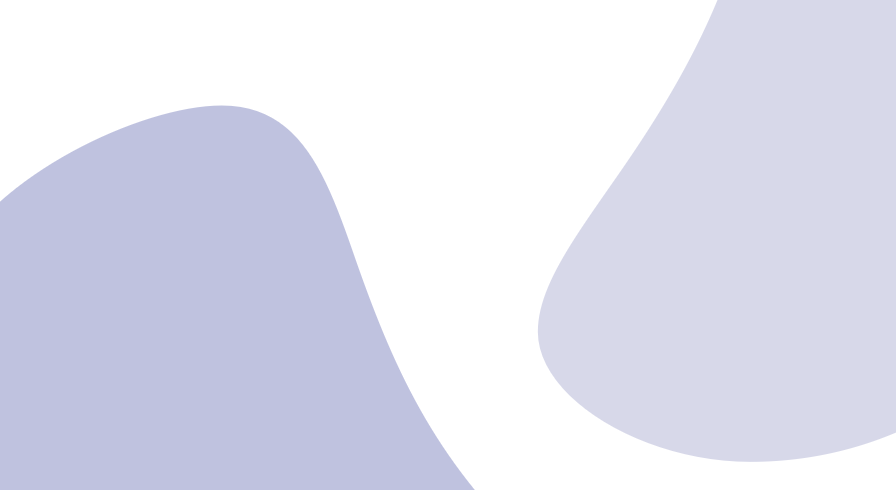
Reproduce this background procedurally as a Shadertoy shader.

```glsl
const vec2 CANVAS = vec2(7.68, 4.18);
const vec3 PAPER = vec3(1.0);
const vec3 PERIWINKLE = vec3(0.749, 0.761, 0.875);
const vec3 PALE_LILAC = vec3(0.843, 0.847, 0.914);
const int CURVE_STEPS = 24;

// Outline state: x = squared distance to the edge, y = +1 outside, -1 inside
vec2 addLine(vec2 state, vec2 p, vec2 a, vec2 b) {
    vec2 ab = b - a;
    vec2 ap = p - a;
    vec2 offset = ap - ab * clamp(dot(ap, ab) / dot(ab, ab), 0.0, 1.0);
    bool spansRow = (a.y > p.y) != (b.y > p.y);
    bool crosses = spansRow && p.x < a.x + ab.x * ap.y / ab.y;
    return vec2(min(state.x, dot(offset, offset)), crosses ? -state.y : state.y);
}

vec2 bezier(vec2 a, vec2 b, vec2 c, vec2 d, float t) {
    float s = 1.0 - t;
    return s * s * s * a + 3.0 * s * t * (s * b + t * c) + t * t * t * d;
}

vec2 addCurve(vec2 state, vec2 p, vec2 a, vec2 b, vec2 c, vec2 d) {
    vec2 previous = a;
    for (int i = 1; i <= CURVE_STEPS; i++) {
        vec2 next = bezier(a, b, c, d, float(i) / float(CURVE_STEPS));
        state = addLine(state, p, previous, next);
        previous = next;
    }
    return state;
}

float signedDistance(vec2 state) {
    return sqrt(state.x) * state.y;
}

// Hill rising from the lower left corner
float hillDistance(vec2 p) {
    vec2 start = vec2(0.0, 2.46);
    vec2 crest = vec2(1.90, 3.28);
    vec2 slope = vec2(3.05, 1.96);
    vec2 foot = vec2(4.07, 0.0);
    vec2 state = vec2(1e4, 1.0);
    state = addCurve(state, p, start, vec2(0.54, 2.94), vec2(1.38, 3.28), crest);
    state = addCurve(state, p, crest, vec2(2.58, 3.28), vec2(2.80, 2.68), slope);
    state = addCurve(state, p, slope, vec2(3.31, 1.22), vec2(3.58, 0.60), foot);
    // Close the outline beyond the canvas
    state = addLine(state, p, foot, vec2(4.89, -1.0));
    state = addLine(state, p, vec2(4.89, -1.0), vec2(-1.0, -1.0));
    state = addLine(state, p, vec2(-1.0, -1.0), vec2(-1.0, 1.6));
    state = addLine(state, p, vec2(-1.0, 1.6), start);
    return signedDistance(state);
}

// Drop hanging from the upper right corner
float dropDistance(vec2 p) {
    vec2 start = vec2(6.15, 4.18);
    vec2 shoulder = vec2(5.25, 2.62);
    vec2 side = vec2(4.61, 1.35);
    vec2 base = vec2(6.43, 0.24);
    vec2 finish = vec2(7.68, 0.49);
    vec2 state = vec2(1e4, 1.0);
    state = addCurve(state, p, start, vec2(5.90, 3.58), vec2(5.56, 3.06), shoulder);
    state = addCurve(state, p, shoulder, vec2(4.90, 2.12), vec2(4.61, 1.72), side);
    state = addCurve(state, p, side, vec2(4.61, 0.78), vec2(5.52, 0.24), base);
    state = addCurve(state, p, base, vec2(6.88, 0.24), vec2(7.30, 0.33), finish);
    // Close the outline beyond the canvas
    state = addLine(state, p, finish, vec2(9.0, 1.05));
    state = addLine(state, p, vec2(9.0, 1.05), vec2(9.0, 5.1));
    state = addLine(state, p, vec2(9.0, 5.1), vec2(6.53, 5.1));
    state = addLine(state, p, vec2(6.53, 5.1), start);
    return signedDistance(state);
}

float coverage(float distance, float pixel) {
    return clamp(0.5 - distance / pixel, 0.0, 1.0);
}

void mainImage(out vec4 fragColor, in vec2 fragCoord) {
    vec2 p = fragCoord / iResolution.xy * CANVAS;
    float pixel = CANVAS.y / iResolution.y;

    vec3 color = mix(PAPER, PERIWINKLE, coverage(hillDistance(p), pixel));
    color = mix(color, PALE_LILAC, coverage(dropDistance(p), pixel));
    fragColor = vec4(color, 1.0);
}
```
